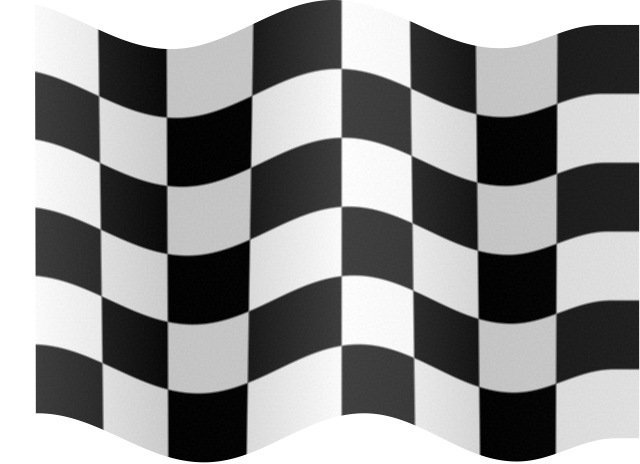
This pattern is drawn by a Shadertoy shader. Its source:

```glsl
const float PI = 3.14159265;
const vec2 CANVAS = vec2(768.0, 558.0);   // design units, y pointing down
const float FLAG_HEIGHT = 497.0;
const float ROWS = 6.0;
const int COLUMNS = 8;
const int FOLDS = 5;

// Column seams along the upper and lower hem
const float SEAM_TOP[9] = float[](42., 118., 200., 304., 410., 492., 571., 669., 767.);
const float SEAM_LOW[9] = float[](43., 124., 202., 296., 410., 498., 576., 667., 767.);

// Crests and troughs of the cloth: position on each hem, and sag
const float FOLD_TOP[5] = float[](5., 205., 400., 600., 720.);
const float FOLD_LOW[5] = float[](45., 245., 437., 620., 740.);
const float FOLD_SAG[5] = float[](0., 59., 0., 58., 30.);

// Light at the left and right side of each column
const float LIGHT_LEFT[8] = float[](.96, .50, .04, .40, 1.0, .68, .04, .44);
const float LIGHT_RIGHT[8] = float[](.66, .14, .06, .96, .90, .32, .08, .50);

vec2 hashGradient(vec2 cell) {
    float h = fract(sin(dot(cell, vec2(127.1, 311.7))) * 43758.5);
    return vec2(cos(2.0 * PI * h), sin(2.0 * PI * h));
}

float gradientNoise(vec2 p) {
    vec2 i = floor(p), f = fract(p);
    vec2 u = f * f * (3.0 - 2.0 * f);
    vec2 e = vec2(1.0, 0.0);
    float low = mix(dot(hashGradient(i), f),
                    dot(hashGradient(i + e.xy), f - e.xy), u.x);
    float high = mix(dot(hashGradient(i + e.yx), f - e.yx),
                     dot(hashGradient(i + e.xx), f - e.xx), u.x);
    return mix(low, high, u.y);
}

float seamX(int i, float v) {
    return mix(SEAM_TOP[i], SEAM_LOW[i], v);
}

// Vertical sag: cosine eases between successive folds
float clothSag(float x, float v) {
    float sag = FOLD_SAG[0];
    for (int i = 1; i < FOLDS; i++) {
        float a = mix(FOLD_TOP[i - 1], FOLD_LOW[i - 1], v);
        float b = mix(FOLD_TOP[i], FOLD_LOW[i], v);
        float t = clamp((x - a) / (b - a), 0.0, 1.0);
        sag = mix(sag, FOLD_SAG[i], 0.5 - 0.5 * cos(PI * t));
    }
    return sag;
}

// Height on the cloth, 0 at the upper hem and 1 at the lower
float clothHeight(vec2 p) {
    float v = p.y / FLAG_HEIGHT;
    for (int i = 0; i < 4; i++)
        v = (p.y - clothSag(p.x, clamp(v, 0.0, 1.0))) / FLAG_HEIGHT;
    return v;
}

// 1 on white squares, 0 on black ones
float checker(float x, float v, float softness) {
    float row = clamp(v * ROWS, 0.5, ROWS - 0.5);
    float parity = clamp(sin(PI * row) * FLAG_HEIGHT / (ROWS * PI * softness), -1.0, 1.0);
    for (int i = 1; i < COLUMNS; i++)
        parity *= clamp((seamX(i, v) - x) / softness, -1.0, 1.0);
    return 0.5 + 0.5 * parity;
}

float foldLight(float x, float v, float softness) {
    float light = LIGHT_LEFT[0];
    for (int i = 0; i < COLUMNS; i++) {
        float left = seamX(i, v), right = seamX(i + 1, v);
        float t = clamp((x - left) / (right - left), 0.0, 1.0);
        float panel = mix(LIGHT_LEFT[i], LIGHT_RIGHT[i], t);
        light = mix(light, panel, smoothstep(-softness, softness, x - left));
    }
    return light;
}

float coverage(float signedDistance, float width) {
    return clamp(0.5 + signedDistance / width, 0.0, 1.0);
}

void mainImage(out vec4 fragColor, in vec2 fragCoord) {
    vec2 uv = fragCoord / iResolution.xy;
    vec2 p = vec2(uv.x, 1.0 - uv.y) * CANVAS;
    float pixel = CANVAS.x / iResolution.x;
    float softness = max(1.5, 0.75 * pixel);

    float height = clothHeight(p);
    float v = clamp(height, 0.0, 1.0);

    // Squares shaded by the folds, with a fine grain
    float light = foldLight(p.x, v, softness);
    float black = mix(0.0, 0.25, light);
    float white = mix(0.76, 0.99, light);
    float tone = mix(black, white, checker(p.x, v, softness));
    tone += 0.02 * gradientNoise(p * 0.37);

    // Flag outline over a white ground
    float sides = min(p.x - seamX(0, v), seamX(COLUMNS, v) - p.x);
    float hems = min(height, 1.0 - height) * FLAG_HEIGHT;
    float flag = coverage(min(sides, hems), pixel);
    fragColor = vec4(vec3(mix(1.0, clamp(tone, 0.0, 1.0), flag)), 1.0);
}
```
